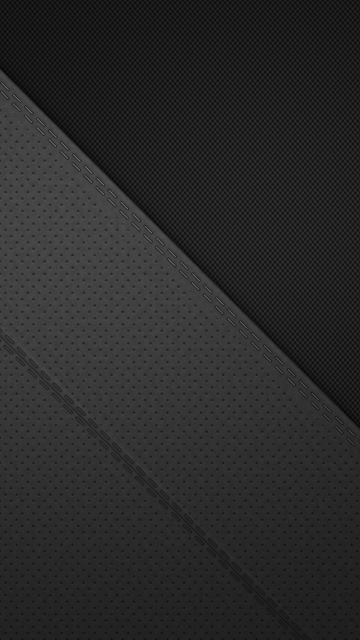
A Shadertoy shader for this background:

```glsl
const float EDGE_TOP = 0.190;        // where the leather edge meets the left side
const float HEM_STITCH_A = 0.0252;   // distances inward from the leather edge
const float HEM_STITCH_B = 0.0437;
const float SEAM_STITCH_A = 0.514;
const float SEAM_STITCH_B = 0.536;
const float STITCH_PERIOD = 0.0469;
const float STITCH_HALF = 0.0130;
const float THREAD_RADIUS = 0.0016;
const float SLOT_RADIUS = 0.0037;
const vec2 PORE_CELL = vec2(0.0310, 0.0175);
const float PORE_RADIUS = 0.0033;
const vec2 WEAVE_CELL = vec2(0.0139, 0.0080);
const vec2 LEATHER_GLOW = vec2(0.20, 0.55);
const vec2 WEAVE_GLOW = vec2(0.72, 0.62);
const float PI = 3.14159;

vec2 gradientAt(vec2 cell) {
    float h = fract(sin(dot(cell, vec2(127.1, 311.7))) * 43758.5);
    return vec2(cos(2.0 * PI * h), sin(2.0 * PI * h));
}

float gradientNoise(vec2 p) {
    vec2 i = floor(p), f = fract(p);
    vec2 u = f * f * f * (f * (f * 6.0 - 15.0) + 10.0);
    vec2 e = vec2(1.0, 0.0);
    float a = dot(gradientAt(i), f);
    float b = dot(gradientAt(i + e.xy), f - e.xy);
    float c = dot(gradientAt(i + e.yx), f - e.yx);
    float d = dot(gradientAt(i + e.xx), f - e.xx);
    return mix(mix(a, b, u.x), mix(c, d, u.x), u.y);
}

float glow(vec2 p, vec2 center, vec2 falloff) {
    vec2 v = (p - center) * falloff;
    return exp(-dot(v, v));
}

float ridge(float x, float width) {
    return exp(-x * x / (width * width));
}

// Soft disc in each cell of a grid whose odd rows shift by half a cell
float pores(vec2 p, float pixel) {
    vec2 g = p / PORE_CELL;
    g.x += 0.5 * mod(floor(g.y), 2.0);
    float d = length((fract(g) - 0.5) * PORE_CELL) - PORE_RADIUS;
    return 1.0 - smoothstep(-pixel, pixel, d);
}

// Distance to the centre line of the nearest dash
float dashDistance(float along, float across, float phase) {
    float t = mod(along - phase + 0.5 * STITCH_PERIOD, STITCH_PERIOD) - 0.5 * STITCH_PERIOD;
    return length(vec2(max(abs(t) - STITCH_HALF, 0.0), across));
}

float sewn(float shade, float dash, float threadGain, float pixel) {
    float slot = 1.0 - smoothstep(SLOT_RADIUS - pixel, SLOT_RADIUS + pixel, dash);
    float thread = 1.0 - smoothstep(THREAD_RADIUS - 0.5 * pixel, THREAD_RADIUS + 0.5 * pixel, dash);
    shade *= 1.0 - 0.6 * slot;
    return mix(shade, shade * threadGain, thread);
}

// Checkered basket weave, alternating raised and sunken strands
float weaveShade(vec2 p, float inward) {
    vec2 g = p / WEAVE_CELL;
    float bump = 0.5 + 0.5 * cos(2.0 * PI * g.x) * cos(PI * g.y);
    float light = 0.076 + 0.060 * glow(p, WEAVE_GLOW, vec2(1.5, 1.7));
    float shadow = 1.0 - 0.55 * exp(inward / 0.012);
    return light * (0.42 + 1.16 * bump) * shadow;
}

float leatherShade(vec2 p, float inward, float along, float pixel) {
    float shade = 0.092 + 0.180 * glow(p, LEATHER_GLOW, vec2(0.8, 1.0));

    // Grain
    float grain = gradientNoise(p * 60.0) + 0.7 * gradientNoise(p * 130.0 + 9.0);
    shade *= 1.0 + 0.10 * grain;

    // Perforations, left out beside the stitching
    float seamMiddle = 0.5 * (SEAM_STITCH_A + SEAM_STITCH_B);
    float seamOffset = inward - seamMiddle;
    float punched = smoothstep(0.060, 0.068, inward) * smoothstep(0.018, 0.024, abs(seamOffset));
    float hole = pores(p, pixel);
    float lip = pores(p - vec2(0.0, 0.0035), pixel) * (1.0 - hole);
    shade *= 1.0 + punched * (0.18 * lip - 0.45 * hole);

    // Rounded hem and the crease along the inner seam
    shade *= 1.0 + 0.12 * ridge(inward - 0.009, 0.006);
    shade *= 1.0 - 0.5 * exp(-max(inward, 0.0) / 0.003);
    shade *= 1.0 - 0.30 * ridge(seamOffset, 0.003);
    shade *= 1.0 + 0.10 * ridge(seamOffset + 0.020, 0.006);

    // Stitch rows
    shade = sewn(shade, dashDistance(along, inward - HEM_STITCH_A, 0.789), 3.8, pixel);
    shade = sewn(shade, dashDistance(along, inward - HEM_STITCH_B, 0.806), 3.8, pixel);
    shade = sewn(shade, dashDistance(along, inward - SEAM_STITCH_A, 0.780), 2.6, pixel);
    return sewn(shade, dashDistance(along, inward - SEAM_STITCH_B, 0.797), 2.6, pixel);
}

void mainImage(out vec4 fragColor, in vec2 fragCoord) {
    // Width is one unit; y runs down from the top
    float pixel = 1.0 / iResolution.x;
    vec2 p = vec2(fragCoord.x, iResolution.y - fragCoord.y) * pixel;
    float inward = (p.y - p.x - EDGE_TOP) * inversesqrt(2.0);
    float along = (p.x + p.y) * inversesqrt(2.0);

    float weave = weaveShade(p, min(inward, 0.0));
    float leather = leatherShade(p, inward, along, pixel);
    float shade = mix(weave, leather, smoothstep(-0.7 * pixel, 0.7 * pixel, inward));
    fragColor = vec4(vec3(shade), 1.0);
}
```
